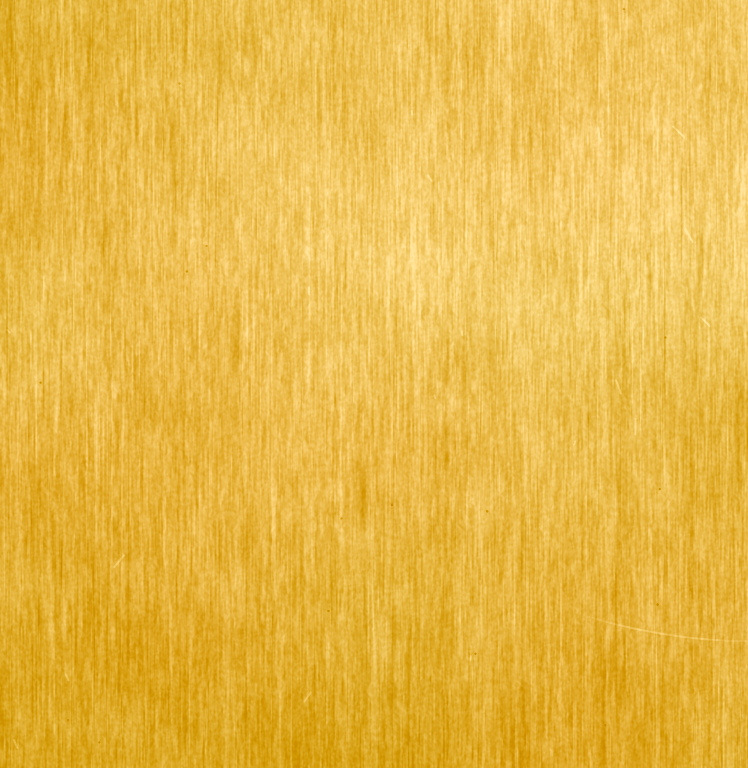
Reproduce this texture procedurally as a WebGL 2 fragment shader.

```glsl
#version 300 es
precision highp float;
// Brushed golden metal with fine vertical streaks, a soft sheen and a few scratches.

uniform vec2 u_resolution;
out vec4 fragColor;

// Tone 0 maps to DEEP_GOLD and tone 1 to PALE_GOLD.
const vec3 DEEP_GOLD = vec3(0.85, 0.632, 0.09);
const vec3 PALE_GOLD = vec3(0.98, 0.836, 0.49);
const vec3 WARM_SHIFT = vec3(0.004, -0.008, -0.006);
const vec2 TONE_RANGE = vec2(-0.4, 1.3);
const float BASE_TONE = 0.36;
const float SHEEN_STRENGTH = 1.15;

// Streaks: columns and vertical changes per canvas height.
const vec2 BROAD_STREAK = vec2(75.0, 2.5);
const vec2 FINE_STREAK = vec2(210.0, 8.0);
const vec2 HAIR_STREAK = vec2(430.0, 42.0);
const vec3 STREAK_WEIGHTS = vec3(0.06, 0.12, 0.27);

// Sparse long lines, bright and dark, above a threshold.
const vec2 GLINT_STREAK = vec2(330.0, 6.0);
const float GLINT_THRESHOLD = 0.45;
const float GLINT_WEIGHT = 0.55;

const float GRAIN_SCALE = 430.0;
const float GRAIN_WEIGHT = 0.16;
const float MOTTLE_WEIGHT = 0.09;
const int SCRATCH_COUNT = 18;
const int SPECK_COUNT = 16;

float hash(vec2 cell) {
    uvec2 q = uvec2(ivec2(floor(cell))) * uvec2(1597334673u, 3812015801u);
    uint h = q.x ^ q.y;
    h = (h ^ (h >> 16)) * 2246822519u;
    h = (h ^ (h >> 13)) * 3266489917u;
    h ^= h >> 16;
    return float(h >> 8) / 16777216.0;
}

// Smooth value noise from -1 to 1.
float noise(vec2 p) {
    vec2 cell = floor(p);
    vec2 f = fract(p);
    f = f * f * (3.0 - 2.0 * f);
    float low = mix(hash(cell), hash(cell + vec2(1, 0)), f.x);
    float high = mix(hash(cell + vec2(0, 1)), hash(cell + vec2(1, 1)), f.x);
    return 2.0 * mix(low, high, f.y) - 1.0;
}

// One column of varying tone, shifted at random along its length.
float column(float index, float y) {
    float along = y * mix(0.5, 1.8, hash(vec2(index, 517.0))) + 50.0 * hash(vec2(index, 913.0));
    float f = smoothstep(0.0, 1.0, fract(along));
    return 2.0 * mix(hash(vec2(index, along)), hash(vec2(index, along + 1.0)), f) - 1.0;
}

// Columns of uneven width, blended side to side.
float streaks(vec2 p, vec2 scale, float seed) {
    float x = p.x * scale.x + seed + 0.9 * noise(vec2(p.x * 0.3 * scale.x + seed, p.y * 2.0));
    float y = p.y * scale.y;
    return mix(column(floor(x), y), column(floor(x) + 1.0, y), smoothstep(0.0, 1.0, fract(x)));
}

// Two turned noise layers, slightly stretched along the brushing.
float grain(vec2 p) {
    mat2 turn = mat2(0.8, 0.6, -0.6, 0.8);
    vec2 q = p * GRAIN_SCALE * vec2(1.0, 0.75);
    return noise(turn * q + 700.0) + 0.6 * noise(q * turn * 0.7 + 1500.0);
}

float glow(vec2 p, vec2 center, vec2 radius) {
    vec2 d = (p - center) / radius;
    return exp(-dot(d, d));
}

float segmentDistance(vec2 p, vec2 a, vec2 b) {
    vec2 ab = b - a;
    return length(p - a - ab * clamp(dot(p - a, ab) / dot(ab, ab), 0.0, 1.0));
}

// Broad reflections and shaded zones.
float sheen(vec2 p) {
    float tone = 0.13 * smoothstep(0.0, 0.7, p.y);
    tone += 0.24 * glow(p, vec2(0.78, 0.66), vec2(0.50, 0.17));
    tone += 0.14 * glow(p, vec2(0.85, 0.95), vec2(0.35, 0.25));
    tone += 0.10 * glow(p, vec2(0.35, 0.76), vec2(0.30, 0.16));
    tone -= 0.28 * glow(p, vec2(0.45, 0.03), vec2(0.42, 0.15));
    tone -= 0.26 * glow(p, vec2(1.00, 0.48), vec2(0.15, 0.10));
    tone -= 0.20 * glow(p, vec2(0.00, 0.95), vec2(0.22, 0.30));
    tone -= 0.16 * glow(p, vec2(0.00, 0.20), vec2(0.16, 0.35));
    tone += MOTTLE_WEIGHT * (0.7 * noise(p * vec2(5.0, 6.0)) + noise(p * vec2(21.0, 17.0) + 40.0));
    return BASE_TONE + SHEEN_STRENGTH * tone;
}

// Pale scratches minus dark specks.
float wear(vec2 p, float pixel) {
    float mark = 0.0;
    vec2 span = vec2(u_resolution.x / u_resolution.y, 1.0);
    for (int i = 0; i < SCRATCH_COUNT; i++) {
        float id = float(i);
        vec2 start = span * vec2(hash(vec2(id, 301.0)), hash(vec2(id, 302.0)));
        float size = mix(0.004, 0.022, pow(hash(vec2(id, 303.0)), 2.0));
        float angle = 1.57 + 1.6 * (hash(vec2(id, 304.0)) - 0.5);
        float d = segmentDistance(p, start, start + size * vec2(cos(angle), sin(angle)));
        mark += 0.45 * (1.0 - smoothstep(0.0004, 0.0008 + pixel, d));
        if (i >= SPECK_COUNT) continue;
        vec2 center = span * vec2(hash(vec2(id, 401.0)), hash(vec2(id, 402.0)));
        mark -= 0.8 * (1.0 - smoothstep(0.0006, 0.001 + pixel, length(p - center)));
    }
    // Long shallow scratch with frayed ends.
    float arc = abs(p.y - 0.165 - 0.7 * pow(p.x - 0.98, 2.0));
    float reach = smoothstep(0.73, 0.79, p.x) * (0.6 + 0.4 * noise(p * 40.0));
    return mark + 0.5 * reach * (1.0 - smoothstep(0.0004, 0.0008 + pixel, arc));
}

void main() {
    vec2 p = gl_FragCoord.xy / u_resolution.y;
    vec3 layers = vec3(streaks(p, BROAD_STREAK, 90.0), streaks(p, FINE_STREAK, 700.0), streaks(p, HAIR_STREAK, 1900.0));
    float glint = streaks(p, GLINT_STREAK, 3100.0);
    float tone = sheen(p) + dot(layers, STREAK_WEIGHTS) + GRAIN_WEIGHT * grain(p) + wear(p, 1.0 / u_resolution.y);
    tone += GLINT_WEIGHT * sign(glint) * max(abs(glint) - GLINT_THRESHOLD, 0.0);
    vec3 color = mix(DEEP_GOLD, PALE_GOLD, clamp(tone, TONE_RANGE.x, TONE_RANGE.y));
    color += WARM_SHIFT * noise(p * vec2(4.0, 5.0) + 77.0);
    fragColor = vec4(clamp(color, 0.0, 1.0), 1.0);
}
```
